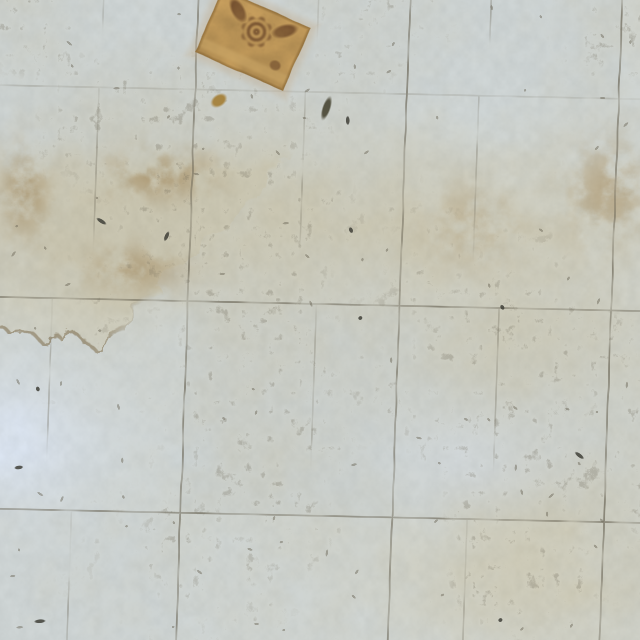
A three.js fragment shader for this texture:

```glsl
// Worn pale floor tiles, about three across and three down, on a slightly skewed grid.
// Thin broken seams, layered noise stains, glare and hashed specks build the surface;
// a tilted scrap of printed card made from distance functions lies near the top.
varying vec2 vUv;

const vec3 COOL = vec3(0.80, 0.825, 0.825);
const vec3 CREAM = vec3(0.79, 0.775, 0.695);
const vec3 BROWN = vec3(0.66, 0.57, 0.41);
const vec3 GRIME = vec3(0.40, 0.38, 0.32);
const vec3 GLARE = vec3(0.85, 0.89, 0.95);
const vec3 CARD = vec3(0.73, 0.58, 0.34);
const vec3 INK = vec3(0.43, 0.29, 0.17);
const float TILE = 0.331;

float hash(vec2 p) {
  return fract(sin(dot(p, vec2(127.1, 311.7))) * 43758.5453);
}

float noise(vec2 p) {
  vec2 i = floor(p), f = fract(p);
  f = f * f * (3.0 - 2.0 * f);
  return mix(mix(hash(i), hash(i + vec2(1.0, 0.0)), f.x),
             mix(hash(i + vec2(0.0, 1.0)), hash(i + 1.0), f.x), f.y);
}

float fbm(vec2 p) {
  float sum = 0.0, amp = 0.5;
  for (int i = 0; i < 5; i++) {
    sum += amp * noise(p);
    p = p * 2.03 + 11.3;
    amp *= 0.5;
  }
  return sum;
}

float blob(vec2 p, vec2 center, vec2 radius) {
  vec2 d = (p - center) / radius;
  return exp(-dot(d, d));
}

vec2 turn(vec2 p, float a) {
  return vec2(cos(a) * p.x + sin(a) * p.y, cos(a) * p.y - sin(a) * p.x);
}

float ellipse(vec2 p, vec2 radius) {
  return 1.0 - smoothstep(0.65, 1.2, length(p / radius));
}

float line(float d, float width) {
  return 1.0 - smoothstep(width * 0.3, width, abs(d));
}

// One randomly turned grain in some cells of a grid
float specks(vec2 p, float count, float density, float size) {
  vec2 cell = floor(p * count);
  vec2 at = 0.25 + 0.5 * vec2(hash(cell + 3.1), hash(cell + 8.7));
  vec2 d = turn((fract(p * count) - at) / count, 6.28 * hash(cell + 5.3));
  vec2 radius = size * vec2(0.6 + hash(cell + 1.9), 0.55);
  return step(hash(cell), density) * ellipse(d, radius);
}

// Main seams, plus one faint partial upright joint within each tile
float seams(vec2 p, vec2 g) {
  vec2 id = floor(g), d = (g - floor(g + 0.5)) * TILE;
  vec2 f = fract(g);
  float wear = noise(p * 38.0);
  float upright = line(d.x + 0.002 * (noise(p * 30.0) - 0.5), 0.0022) * (0.25 + 0.6 * wear);
  float level = line(d.y, 0.0022) * (0.2 + 0.6 * wear) * mix(1.0, 0.35, smoothstep(0.7, 0.82, p.y));
  float joint = line((f.x - 0.27 - 0.36 * hash(id + 2.0)) * TILE, 0.002);
  joint *= smoothstep(0.2, 0.4, f.y) * 0.45 * wear * step(0.25, hash(id + 6.0));
  return max(max(upright, level), joint);
}

// Spread of the left spill (x) and its dark dried rim (y)
vec2 spill(vec2 p, float n) {
  float base = max(0.485 - 0.25 * p.x, 0.445 + 1.05 * (p.x - 0.16));
  float d = p.y - base - 0.014 * abs(sin(p.x * 66.0 + 5.0 * n)) - 0.06 * (n - 0.5);
  float inside = smoothstep(-0.002, 0.008, d) * (1.0 - smoothstep(0.7, 0.8, p.y));
  float rim = line(d - 0.002, 0.006) * (1.0 - smoothstep(0.14, 0.24, p.x));
  return vec2(inside, rim);
}

// Card surface with a rosette, two leaves and a small mark
vec3 cardColor(vec2 q, float n) {
  vec3 col = CARD * (0.86 + 0.28 * n);
  col = mix(col, vec3(0.80, 0.66, 0.41), 0.5 * line(q.y + 0.036, 0.012));
  vec2 r = q - vec2(0.0, 0.014);
  float petals = 0.024 + 0.004 * cos(8.0 * atan(r.y, r.x));
  float ink = ellipse(r, vec2(petals)) * (0.55 + 0.4 * sin(length(r) * 620.0));
  vec2 leaf = turn(vec2(abs(q.x), q.y) - vec2(0.04, 0.033), 0.65);
  ink = max(ink, ellipse(leaf, vec2(0.020, 0.010)));
  ink = max(ink, ellipse(q - vec2(0.048, -0.022), vec2(0.009, 0.008)));
  return mix(col, INK, clamp(ink, 0.0, 1.0) * (0.4 + 0.7 * n));
}

void main() {
  vec2 p = vUv;
  vec2 g = vec2(p.x - 0.275 - 0.035 * p.y, p.y - 0.205 + 0.022 * p.x) / TILE;
  float broad = fbm(p * 5.0), fine = fbm(p * 28.0), grit = fbm(p * vec2(85.0, 70.0));

  // Yellowed wax, spill and brown dirt
  vec2 stain = spill(p, fine);
  float warm = 0.75 * blob(p, vec2(0.65, 0.65), vec2(0.75, 0.14)) + 0.5 * stain.x;
  warm += 0.65 * blob(p, vec2(0.85, 0.10), vec2(0.3, 0.16)) + 0.35 * blob(p, vec2(0.85, 0.45), vec2(0.25, 0.1));
  warm += 0.15 + 0.7 * (broad - 0.5) + 0.3 * (fine - 0.5);
  vec3 col = mix(COOL, CREAM, clamp(warm, 0.0, 1.0));
  float dirt = blob(p, vec2(0.25, 0.725), vec2(0.08, 0.035)) + blob(p, vec2(0.04, 0.70), vec2(0.035, 0.06));
  dirt += 0.8 * blob(p, vec2(0.21, 0.58), vec2(0.07, 0.035)) + 0.8 * blob(p, vec2(0.95, 0.70), vec2(0.06, 0.07));
  dirt += 0.5 * blob(p, vec2(0.74, 0.65), vec2(0.07, 0.06));
  col = mix(col, BROWN, 0.75 * clamp(dirt, 0.0, 1.0) * smoothstep(0.28, 0.68, fine));
  col = mix(col, vec3(0.53, 0.47, 0.35), 0.65 * stain.y);

  // Glare, tile tone and fine scuffs
  float shine = blob(p, vec2(0.0, 0.31), vec2(0.13, 0.09)) + 0.45 * blob(p, vec2(0.73, 0.28), vec2(0.12, 0.07));
  col = mix(col, GLARE, clamp(shine, 0.0, 1.0) * (0.5 + 0.6 * fine));
  col += 0.016 * (hash(floor(g)) - 0.5) + 0.05 * (grit - 0.48);
  col = mix(col, GRIME, 0.28 * smoothstep(0.62, 0.8, grit) * smoothstep(0.35, 0.6, broad));
  col = mix(col, GRIME, 0.8 * seams(p, g));
  col = mix(col, GRIME, 0.45 * specks(p, 24.0, 0.16, 0.0035));
  col = mix(col, vec3(0.25, 0.25, 0.22), 0.85 * specks(p + 0.03, 8.0, 0.16, 0.0055));

  // Loose chips and the card scrap
  col = mix(col, vec3(0.28, 0.27, 0.20), 0.9 * ellipse(turn(p - vec2(0.51, 0.831), 1.25), vec2(0.018, 0.006)));
  col = mix(col, vec3(0.64, 0.49, 0.20), 0.9 * ellipse(turn(p - vec2(0.342, 0.843), 0.6), vec2(0.013, 0.009)));
  vec2 q = turn(p - vec2(0.395, 0.9375), -0.42);
  vec2 e = abs(q + 0.003 * (fine - 0.5)) - vec2(0.075, 0.054);
  float d = max(e.x, e.y);
  col = mix(col, vec3(0.76, 0.66, 0.52), 0.35 * (1.0 - smoothstep(0.0, 0.018, d)));
  vec3 card = mix(cardColor(q, fine), vec3(0.50, 0.37, 0.18), 0.6 * smoothstep(-0.006, 0.0, d));
  col = mix(col, card, 1.0 - smoothstep(-0.0012, 0.0012, d));
  gl_FragColor = vec4(clamp(col, 0.0, 1.0), 1.0);
}
```
